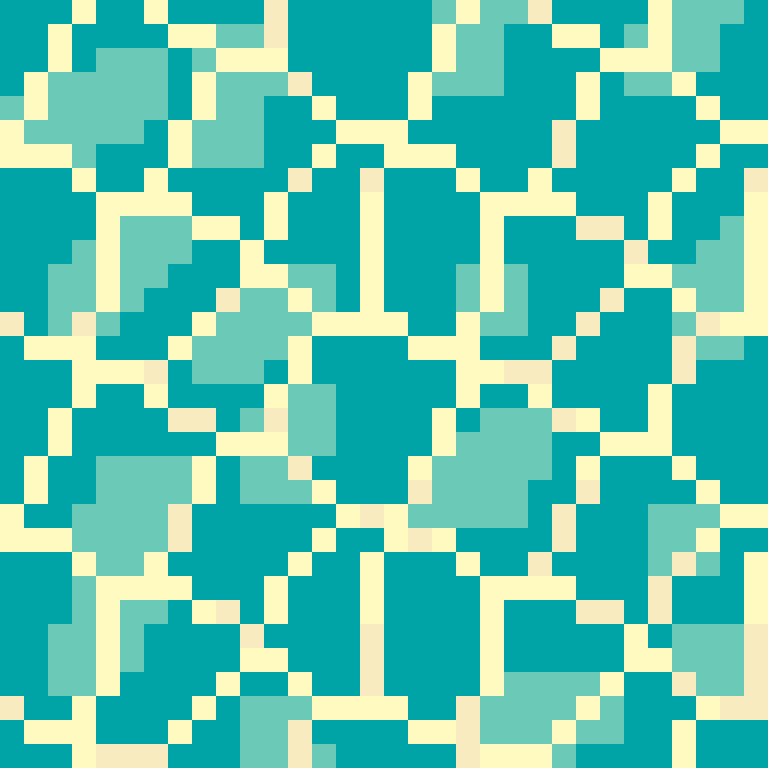
Give the GLSL for this pattern, as a WebGL 1 fragment shader.

```glsl
precision highp float;
// Blocky mosaic: a tiling net of cream lines over teal, with stepped pale patches.
uniform vec2 u_resolution;

const float GRID = 32.0; // blocks across the canvas
const float TILE = 16.0; // period of the net, in blocks
const vec3 TEAL  = vec3(0.00, 0.64, 0.65);
const vec3 PALE  = vec3(0.42, 0.79, 0.72);
const vec3 CREAM = vec3(1.00, 0.98, 0.75);
const vec3 SAND  = vec3(0.97, 0.92, 0.75);

float hash(vec2 p) {
  return fract(sin(dot(p, vec2(127.1, 311.7))) * 43758.547);
}

// Offset from p to the nearest wrapped copy of net site k (jittered lattice).
vec2 siteOffset(float k, vec2 p) {
  vec2 jitter = vec2(hash(vec2(k, 1.3)), hash(vec2(k, 7.9))) - 0.5;
  vec2 d = vec2(1.5, 5.0) + vec2(1.0, 3.0) * k * TILE / 7.0 + 3.4 * jitter - p;
  return d - TILE * floor(d / TILE + 0.5);
}

// Normal of the closest cell border in xy; its distance in steps of one block in z.
vec3 netBorder(vec2 p) {
  vec2 nearest = vec2(TILE);
  float nearestId = 0.0;
  for (int i = 0; i < 7; i++) {
    vec2 d = siteOffset(float(i), p);
    if (dot(d, d) < dot(nearest, nearest)) {
      nearest = d;
      nearestId = float(i);
    }
  }
  vec3 border = vec3(1.0, 0.0, TILE);
  for (int i = 0; i < 7; i++) {
    if (float(i) == nearestId) continue;
    vec2 d = siteOffset(float(i), p);
    vec2 n = normalize(d - nearest);
    float steps = dot(0.5 * (d + nearest), n) / max(abs(n.x), abs(n.y));
    if (steps < border.z) border = vec3(n, steps);
  }
  return border;
}

// Patches: 3 by 3 squares laid along short walks that climb to the right.
bool inPatch(vec2 block) {
  for (int j = 0; j < 2; j++) {
    for (int i = 0; i < 2; i++) {
      vec2 home = floor(block / 8.0) - vec2(float(i), float(j));
      vec2 corner = home * 8.0
        + floor(5.0 * vec2(hash(home + 3.7), hash(home + 19.1)));
      float count = 1.0 + floor(5.0 * hash(home + 41.3));
      for (int s = 0; s < 5; s++) {
        if (float(s) >= count) break;
        vec2 d = block - corner;
        if (min(d.x, d.y) > -0.5 && max(d.x, d.y) < 2.5) return true;
        float turn = hash(home * 5.0 + float(s) + 0.6);
        corner += vec2(step(0.3, turn), step(turn, 0.7));
      }
    }
  }
  return false;
}

vec3 blockColor(vec2 block) {
  vec3 border = netBorder(block + 0.5);
  if (border.z < 0.5) {
    // Sand tint is shared along straight runs of the line.
    vec2 runLength = abs(border.x) > abs(border.y) ? vec2(1.0, 3.0) : vec2(3.0, 1.0);
    return hash(floor(block / runLength) + 67.3) < 0.21 ? SAND : CREAM;
  }
  return inPatch(block) ? PALE : TEAL;
}

void main() {
  vec2 p = gl_FragCoord.xy / u_resolution * GRID - 0.5;
  vec2 block = floor(p);
  // Blend neighbouring blocks across one pixel only.
  vec2 f = clamp((fract(p) - 0.5) * u_resolution / GRID + 0.5, 0.0, 1.0);
  vec3 low = mix(blockColor(block), blockColor(block + vec2(1.0, 0.0)), f.x);
  vec3 high = mix(blockColor(block + vec2(0.0, 1.0)), blockColor(block + 1.0), f.x);
  gl_FragColor = vec4(mix(low, high, f.y), 1.0);
}
```
